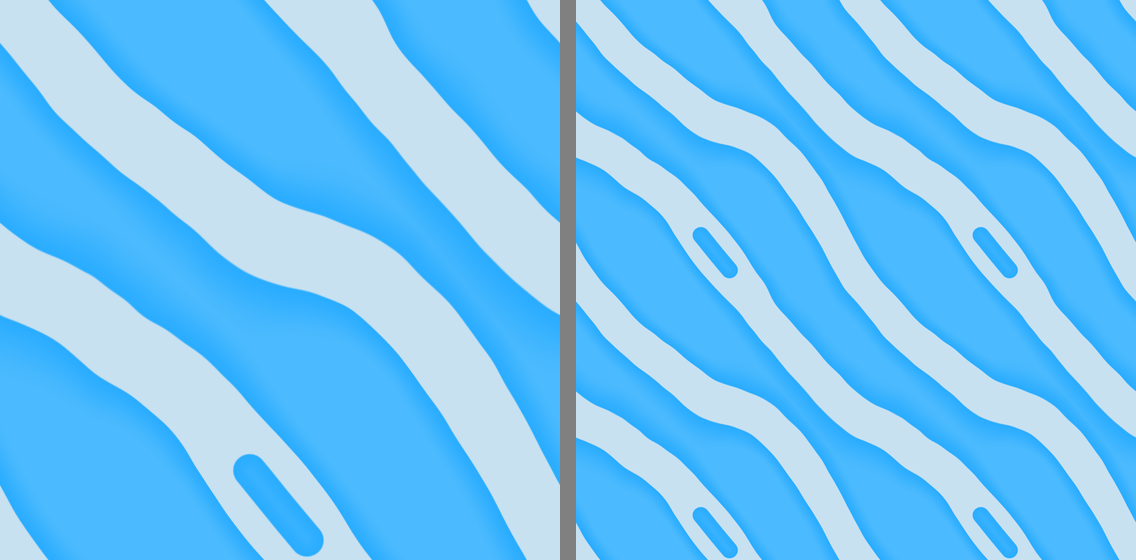
Left: one tile. Right: repeated 2 by 2.
Write a WebGL 2 fragment shader that draws this pattern.

```glsl
#version 300 es
precision highp float;
// Pale wavy ribbons running diagonally over blue, with one small blue island.
// A warped diagonal phase, divided by its slope, gives the distance to each
// ribbon's centre line; that distance sets the ribbon edge and the blue shading.

uniform vec2 u_resolution;
out vec4 fragColor;

const float TAU = 6.2831853;

float hash(vec2 p) {
    return fract(sin(dot(p, vec2(127.1, 311.7))) * 43758.5453);
}

// Value noise in -1..1 that wraps after n cells
float noise(vec2 p, float n) {
    p *= n;
    vec2 i = floor(p), f = fract(p);
    f = f * f * (3.0 - 2.0 * f);
    float a = hash(mod(i, n));
    float b = hash(mod(i + vec2(1, 0), n));
    float c = hash(mod(i + vec2(0, 1), n));
    float d = hash(mod(i + vec2(1, 1), n));
    return 2.0 * mix(mix(a, b, f.x), mix(c, d, f.x), f.y) - 1.0;
}

// Diagonal coordinate, bent differently for the two alternating ribbons
float diagonal(vec2 p) {
    float q = p.x + p.y - 0.07;
    float which = 0.5 + 0.5 * cos(TAU * q);
    float strongBend = 0.085 * cos(TAU * (p.x - 0.71)) + 0.014 * sin(2.0 * TAU * (p.x - 0.1));
    float weakBend = 0.045 * cos(TAU * (p.x - 0.38));
    return q - mix(weakBend, strongBend, which) - 0.016 * noise(p, 6.0);
}

// Signed distance to the nearest centre line
float ribbonOffset(vec2 p) {
    vec2 e = vec2(0.012, 0.0);
    vec2 slope = vec2(diagonal(p + e.xy) - diagonal(p - e.xy),
                      diagonal(p + e.yx) - diagonal(p - e.yx)) / (2.0 * e.x);
    float q = diagonal(p);
    return (fract(2.0 * q + 0.5) - 0.5) * 0.5 / max(length(slope), 0.6);
}

void main() {
    vec2 p = gl_FragCoord.xy / u_resolution;
    float pixel = 1.0 / min(u_resolution.x, u_resolution.y);
    float across = ribbonOffset(p);

    // Ribbon, swollen around the island and slightly uneven at its edge
    vec2 toIsland = fract(p - vec2(0.5, 0.1) + 0.5) - 0.5;
    float halfWidth = 0.064 + 0.04 * exp(-40.0 * dot(toIsland, toIsland));
    halfWidth += 0.004 * noise(p, 5.0) + 0.003 * noise(p + 0.37, 17.0);
    float edge = abs(across) - halfWidth;

    // Island: a capsule that follows the bent centre line
    float along = dot(toIsland, vec2(0.64, -0.77));
    float island = length(vec2(max(abs(along) - 0.08, 0.0), across)) - 0.03;
    island = max(island, length(toIsland) - 0.2);

    // Blue is deeper beside the ribbons and lighter in the open
    vec3 deepBlue = vec3(0.15, 0.67, 1.0);
    vec3 openBlue = vec3(0.295, 0.73, 0.995);
    vec3 paleRibbon = vec3(0.785, 0.882, 0.945);
    float openness = smoothstep(-0.015, 0.075, max(edge, -island));
    vec3 blue = mix(deepBlue, openBlue, openness);

    float ribbon = 1.0 - smoothstep(-pixel, pixel, edge);
    ribbon *= smoothstep(-pixel, pixel, island);
    fragColor = vec4(mix(blue, paleRibbon, ribbon), 1.0);
}
```
